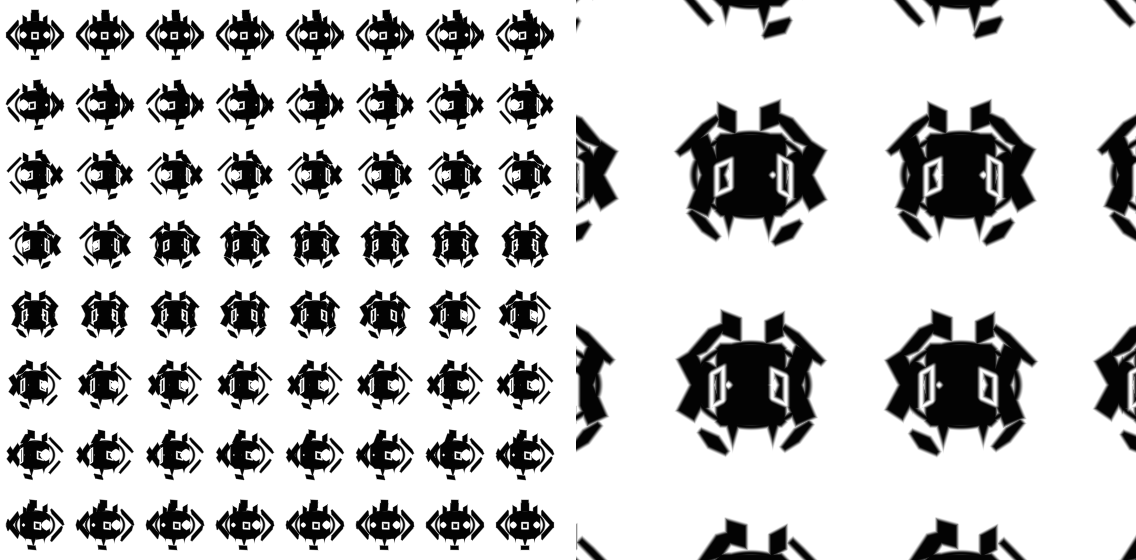
Left: the whole. Right: its middle third, enlarged.
A Shadertoy shader for this pattern:

```glsl
// An 8 by 8 sheet of a black four-sided machine making a quarter turn, frame by frame.

float cross2(vec2 a, vec2 b) { return a.x * b.y - a.y * b.x; }

float box(vec2 p, vec2 halfSize) {
    vec2 q = abs(p) - halfSize;
    return length(max(q, 0.0)) + min(max(q.x, q.y), 0.0);
}

// Parallelogram with half axes a and b, kept finite when they line up
float plate(vec2 p, vec2 a, vec2 b) {
    float area = abs(cross2(a, b));
    float across = (abs(cross2(p, a)) - area) / max(length(a), 0.01);
    float along = (abs(cross2(p, b)) - area) / max(length(b), 0.01);
    return max(max(across, along), length(p) - length(a) - length(b));
}

// Tilted view of a point at a given radius and height
vec2 project(float radius, float height, vec2 dir) {
    return vec2(radius * dir.x, height + 0.52 * radius * dir.y);
}

// Sloping arm on one side; the lower one shortens as it faces the viewer
float arm(vec2 p, vec2 dir, bool lower) {
    float front = max(dir.y, 0.0);
    vec2 tip = project(38.0, 0.0, dir);
    vec2 root = project(24.0, lower ? 16.0 + 4.0 * front : 16.0, dir);
    if (lower) tip = mix(tip, root, 0.8 * front);
    vec2 width = 4.0 * vec2(dir.y, -0.52 * dir.x);
    return plate(p - 0.5 * (tip + root), 0.5 * (root - tip), width) - 1.7;
}

// Slanted block standing on the upper rim
float ear(vec2 p, vec2 dir) {
    vec2 q = p - vec2(14.0 * dir.x, 20.0 + 9.0 * dir.y);
    q.y -= 0.6 * dir.x * q.x;
    return box(q, vec2(3.0 + 2.0 * dir.y, 5.5));
}

// Narrow spike hanging from the lower rim
float spike(vec2 p, vec2 dir) {
    vec2 q = p - vec2(13.0 * dir.x, 22.0 + 8.0 * dir.y);
    return max(0.95 * abs(q.x) + 0.28 * q.y, -q.y - 14.0);
}

// Open frame seen on the far wall
float window(vec2 p, vec2 dir) {
    vec2 q = p - vec2(20.0 * dir.x, -1.0);
    q.y += 0.7 * dir.x * q.x;
    return abs(box(q, vec2(-4.0 * dir.y, 4.0 + 6.0 * dir.x * dir.x))) - 1.2;
}

float machine(vec2 p, float turn) {
    vec2 flipped = vec2(p.x, -p.y);

    // Core with chamfered corners
    float halfWidth = 21.0 * max(cos(turn), sin(turn));
    float d = box(p, vec2(halfWidth, 19.0));
    d = max(d, (abs(p.x) + abs(p.y) - 33.0) * 0.707);

    // Side openings
    for (int side = 0; side < 4; side++) {
        float angle = turn + float(side) * 1.5707963;
        vec2 dir = vec2(sin(angle), cos(angle));
        float offset = (acos(clamp(dir.y, -1.0, 1.0)) - 1.25) / 0.43;
        float size = 8.5 * exp(-offset * offset);
        vec2 q = abs(p - vec2(16.0 * dir.x, 0.0));
        d = max(d, size - mix(length(q), q.x + q.y, 0.4));
    }

    // Surrounding hoop
    float hoop = (length(p / vec2(26.0, 19.0)) - 1.0) * 21.0;
    d = min(d, abs(hoop) - 1.2);

    // Arms, ears and spikes; those behind the core are hidden
    float cut = 1e3;
    for (int side = 0; side < 4; side++) {
        float angle = turn + float(side) * 1.5707963;
        vec2 dir = vec2(sin(angle), cos(angle));
        if (dir.y > -0.8) {
            d = min(d, arm(p, dir, false));
            d = min(d, arm(flipped, dir, true));
        }
        if (dir.y > -0.2) {
            d = min(d, ear(p, dir));
            d = min(d, spike(flipped, dir));
        }
        if (dir.y < -0.3) cut = min(cut, window(p, dir));
    }
    return max(d, -cut);
}

void mainImage(out vec4 fragColor, in vec2 fragCoord) {
    vec2 grid = fragCoord / iResolution.xy * 8.0;
    vec2 cell = floor(grid);
    vec2 p = (fract(grid) - 0.5) * 96.0;

    // Frames run left to right from the top row
    float frame = (7.0 - cell.y) * 8.0 + cell.x;
    float turn = frame / 63.0 * 1.5707963;

    float light = smoothstep(-1.1, 1.1, machine(p, turn));
    fragColor = vec4(vec3(mix(0.01, 1.0, light)), 1.0);
}
```
